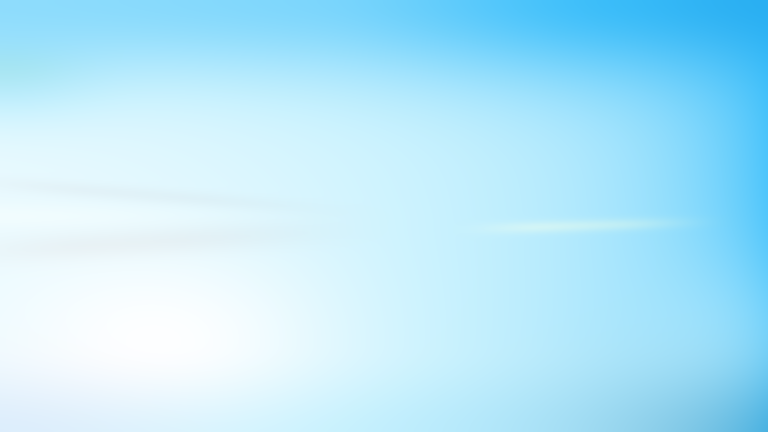
Give the GLSL for this background, as a Shadertoy shader.

```glsl
// Soft sky-blue studio gradient with a white glow and faint horizontal light streaks.

// Elliptical Gaussian falloff around a centre, 1 at its middle.
float glow(vec2 p, vec2 centre, vec2 radius) {
    vec2 d = (p - centre) / radius;
    return exp(-dot(d, d));
}

// Slanted soft band that fades in and out between two x positions.
float streak(vec2 p, float startY, float slope, float halfWidth, vec4 fade) {
    float d = (p.y - startY - slope * p.x) / halfWidth;
    float ends = smoothstep(fade.x, fade.y, p.x) * (1.0 - smoothstep(fade.z, fade.w, p.x));
    return exp(-d * d) * ends;
}

// Depth of blue: 0 is white, 1 is the strongest azure.
float blueDepth(vec2 p) {
    float edge = pow(p.x, 8.0);
    float side = 0.09 + 0.1 * p.x + 0.2 * p.x * p.x + 0.31 * edge;
    float topAmount = 0.35 + 0.13 * smoothstep(0.4, 0.8, p.x) - 0.34 * edge;
    float top = topAmount * exp(-pow(p.y / 0.19, 2.0));
    float bottom = 0.06 * smoothstep(0.8, 1.0, p.y);
    float leftShade = 0.09 * glow(p, vec2(0.0, 0.19), vec2(0.13, 0.10));
    float whiteGlow = 0.115 * glow(p, vec2(0.24, 0.79), vec2(0.22, 0.22));
    float rightLift = 0.16 * glow(p, vec2(1.0, 0.78), vec2(0.14, 0.20));
    return side + top + bottom + leftShade - whiteGlow - rightLift;
}

// Maps depth to a white, pale cyan and azure ramp.
vec3 skyRamp(float depth) {
    float red = 1.0 - depth;
    float green = min(0.76 + 0.36 * (red - 0.27), 0.95 + 0.25 * (red - 0.8));
    return vec3(red, green, 0.975 + 0.025 * red);
}

void mainImage(out vec4 fragColor, in vec2 fragCoord) {
    // Canvas units, with y measured down from the top edge.
    vec2 p = fragCoord / iResolution.xy;
    p.y = 1.0 - p.y;

    vec3 color = skyRamp(blueDepth(p));

    // Muted corners and a hint of teal on the left.
    color -= vec3(0.0, 0.07, 0.10) * glow(p, vec2(1.0, 1.02), vec2(0.26, 0.17));
    color -= vec3(0.0, 0.035, 0.01) * glow(p, vec2(0.0, 1.0), vec2(0.22, 0.15));
    color -= vec3(0.0, 0.035, 0.03) * glow(p, vec2(1.0, 0.0), vec2(0.16, 0.14));
    color -= vec3(0.0, 0.0, 0.04) * glow(p, vec2(0.0, 0.16), vec2(0.09, 0.05));

    // Pale grey wisps with a lighter gap between them.
    vec4 leftFade = vec4(-0.12, 0.12, 0.22, 0.54);
    float upperWisp = streak(p, 0.425, 0.14, 0.018, leftFade);
    float lowerWisp = streak(p, 0.58, -0.10, 0.032, leftFade);
    color -= vec3(0.015, 0.026, 0.026) * upperWisp;
    color -= vec3(0.015, 0.033, 0.036) * lowerWisp;
    color += vec3(0.03, 0.01, 0.0) * glow(p, vec2(0.0, 0.5), vec2(0.3, 0.03));

    // Bright thin beam on the right.
    float beam = streak(p, 0.562, -0.052, 0.014, vec4(0.58, 0.72, 0.80, 0.96));
    color += vec3(0.10, 0.035, -0.03) * beam;

    fragColor = vec4(clamp(color, 0.0, 1.0), 1.0);
}
```
